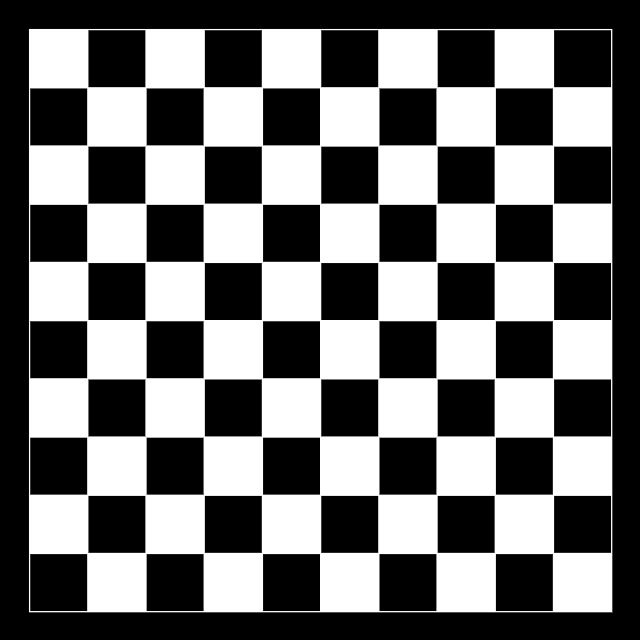
This pattern is drawn by a Shadertoy shader. Its source:

```glsl
// A ten by ten checkerboard of black squares on a white board with a black margin.
// Each black square is inset from its cell, so the white board shows through
// as hairlines between the corners and as a thin frame around the outside.

// Signed distance to an axis-aligned square centred on the origin.
float squareDistance(vec2 p, float halfSide) {
    vec2 d = abs(p) - halfSide;
    return length(max(d, 0.0)) + min(max(d.x, d.y), 0.0);
}

// Coverage of a shape, smoothed over one pixel.
float coverage(float distanceToEdge, float pixel) {
    return clamp(0.5 - distanceToEdge / pixel, 0.0, 1.0);
}

void mainImage(out vec4 fragColor, in vec2 fragCoord) {
    float side = min(iResolution.x, iResolution.y);
    float pixel = 1.0 / side;
    vec2 p = (fragCoord - 0.5 * iResolution.xy) / side - vec2(0.001, -0.001);

    const float cellCount = 10.0;
    const float pitch = 0.09095;
    const float halfLine = 0.001;

    // Cell index and position relative to the cell centre
    vec2 grid = p / pitch + 0.5 * cellCount;
    vec2 cell = floor(grid);
    vec2 local = (fract(grid) - 0.5) * pitch;

    // White board, including the outer half of its frame line
    float board = coverage(squareDistance(p, 0.5 * cellCount * pitch + halfLine), pixel);

    // Black squares in the cells of even parity
    float isBlack = 1.0 - mod(cell.x + cell.y, 2.0);
    float square = isBlack * coverage(squareDistance(local, 0.5 * pitch - halfLine), pixel);

    // Keep squares off the frame's outer half, beyond the last cells
    vec2 inside = step(vec2(0.0), cell) * step(cell, vec2(cellCount - 1.0));
    square *= inside.x * inside.y;

    fragColor = vec4(vec3(board * (1.0 - square)), 1.0);
}
```
